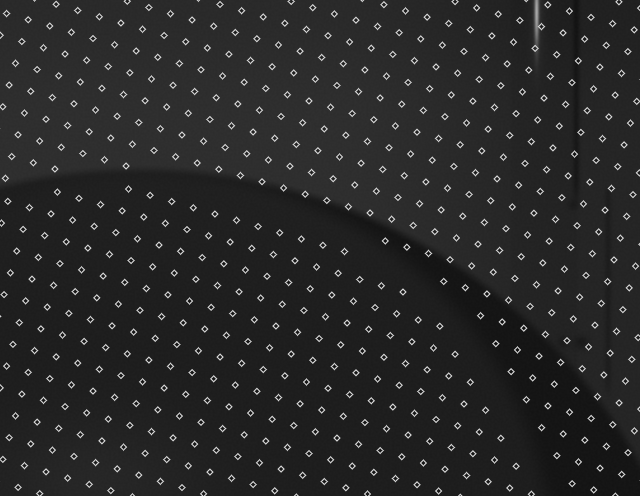
Reproduce this pattern procedurally as a WebGL 2 fragment shader.

```glsl
#version 300 es
precision highp float;

uniform vec2 u_resolution;
out vec4 outColor;

// Lengths are in canvas heights
const mat2 LATTICE = mat2(0.04355, -0.01259, -0.01279, -0.04386);
const vec2 OUTER_ORIGIN = vec2(0.6717, 0.6397);
const vec2 INNER_ORIGIN = vec2(0.5000, 0.3114);
const float DIAMOND_RADIUS = 0.0059;
const float STROKE_HALF = 0.00115;
const float DIAMOND_TONE = 0.84;

const vec2 RIM_CENTER = vec2(0.281, -0.497);
const float RIM_RADIUS = 1.155;
const vec2 DISC_CENTER = vec2(0.320, -0.145);
const float DISC_RADIUS = 0.795;

const float OUTER_LIMIT = 0.792;
const float INNER_LIMIT = 0.744;
const float LEAN_START = 0.387;
const float OUTER_LEAN = 0.10;
const float INNER_LEAN = 0.19;

const float WALL_TONE = 0.182;
const float WALL_SIDE_TONE = 0.145;
const float DISC_TONE = 0.116;
const float SHADOW_TONE = 0.082;
const float GRAIN_SCALE = 210.0;
const float GRAIN_AMOUNT = 0.012;

vec2 hashGradient(vec2 cell) {
    vec3 h = fract(cell.xyx * vec3(0.1031, 0.1030, 0.0973));
    h += dot(h, h.yzx + 33.33);
    float angle = 6.2832 * fract((h.x + h.y) * h.z);
    return vec2(cos(angle), sin(angle));
}

float gradientNoise(vec2 p) {
    vec2 i = floor(p), f = fract(p);
    vec2 u = f * f * f * (f * (f * 6.0 - 15.0) + 10.0);
    vec2 e = vec2(1.0, 0.0);
    float low = mix(dot(hashGradient(i), f), dot(hashGradient(i + e), f - e), u.x);
    float high = mix(dot(hashGradient(i + e.yx), f - e.yx),
                     dot(hashGradient(i + e.xx), f - e.xx), u.x);
    return mix(low, high, u.y);
}

float bell(float x, float width) {
    return exp(-x * x / (width * width));
}

float background(vec2 p) {
    // Wall, darker toward the right and the top
    float wall = mix(WALL_TONE, WALL_SIDE_TONE, smoothstep(0.65, 1.15, p.x));
    wall -= 0.018 * smoothstep(0.75, 1.0, p.y);

    // Upright panel with grooves, dents and a bright reflection
    float panel = smoothstep(1.025, 1.035, p.x) * smoothstep(1.17, 1.16, p.x);
    wall -= 0.008 * panel;
    wall -= 0.045 * bell(p.x - 1.162, 0.007) * smoothstep(0.57, 0.64, p.y);
    wall -= 0.030 * bell(p.x - 1.226, 0.007)
          * smoothstep(0.18, 0.25, p.y) * smoothstep(0.63, 0.61, p.y);
    wall -= 0.045 * bell(length(p - vec2(1.173, 0.310)), 0.014);
    wall -= 0.030 * bell(length(p - vec2(1.135, 0.310)), 0.012);
    wall -= 0.030 * bell(length(p - vec2(1.155, 0.587)), 0.010);
    wall += 0.48 * bell(p.x - 1.082, 0.0045) * bell(p.y - 0.975, 0.065);
    wall += 0.05 * bell(p.x - 1.083, 0.014) * smoothstep(0.78, 1.0, p.y);

    // Large disc, its shadowed rim and a faint glow at its foot
    float rim = length(p - RIM_CENTER) - RIM_RADIUS;
    float inner = length(p - DISC_CENTER) - DISC_RADIUS;
    float disc = DISC_TONE + 0.010 * smoothstep(0.25, 0.65, p.y);
    disc += 0.035 * bell(length((p - vec2(0.19, 0.03)) * vec2(0.6, 1.0)), 0.13);
    float shadow = mix(DISC_TONE, SHADOW_TONE, smoothstep(0.2, 0.75, p.x));
    float body = mix(disc, shadow, smoothstep(-0.03, 0.025, inner));
    return mix(body, wall, smoothstep(-0.012, 0.012, rim));
}

vec2 nearestCenter(vec2 p, vec2 origin) {
    return origin + LATTICE * round(inverse(LATTICE) * (p - origin));
}

float arcDistance(vec2 p, float lean) {
    float reach = length((p - DISC_CENTER) * vec2(0.97, 1.0));
    return reach - lean * max(LEAN_START - p.x, 0.0);
}

// x: outline coverage, y: interior coverage
vec2 diamond(vec2 d, float pixel) {
    float edge = (abs(d.x) + abs(d.y) - DIAMOND_RADIUS) * 0.7071;
    float blur = 0.6 * pixel;
    return vec2(smoothstep(blur, -blur, abs(edge) - STROKE_HALF),
                smoothstep(blur, -blur, edge));
}

void main() {
    float pixel = 1.0 / u_resolution.y;
    vec2 p = gl_FragCoord.xy * pixel;
    float tone = background(p) + GRAIN_AMOUNT * gradientNoise(p * GRAIN_SCALE);

    // Two shifted lattices leave a gap along the arc
    vec2 outer = nearestCenter(p, OUTER_ORIGIN);
    vec2 inner = nearestCenter(p, INNER_ORIGIN);
    float showOuter = step(OUTER_LIMIT, arcDistance(outer, OUTER_LEAN));
    float showInner = step(arcDistance(inner, INNER_LEAN), INNER_LIMIT);
    vec2 mark = max(showOuter * diamond(p - outer, pixel),
                    showInner * diamond(p - inner, pixel));

    tone *= 1.0 - 0.25 * mark.y;
    tone = mix(tone, DIAMOND_TONE, mark.x);
    outColor = vec4(vec3(tone), 1.0);
}
```
